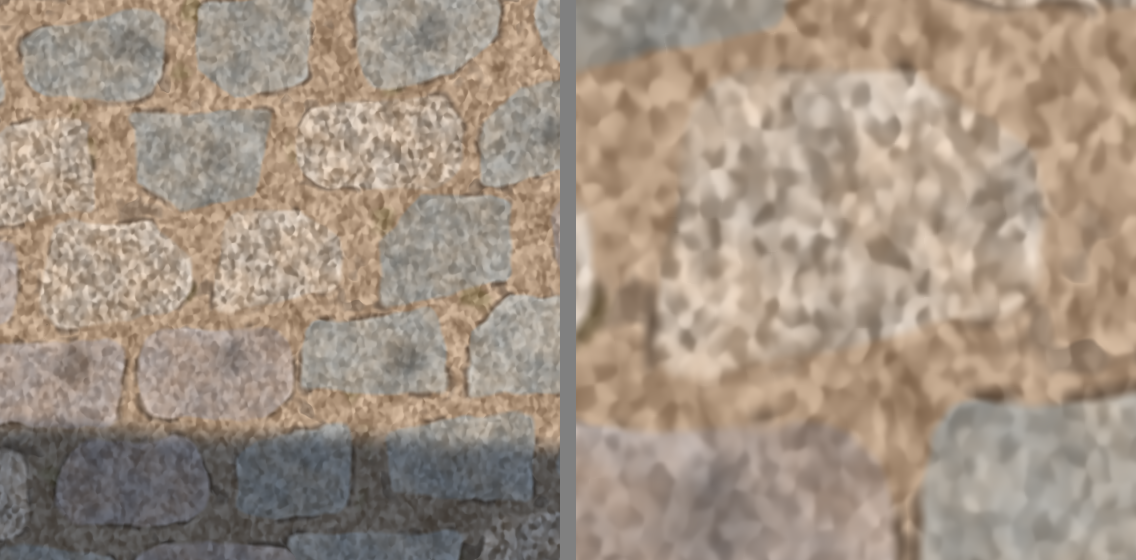
Left: the whole. Right: its middle third, enlarged.
This texture is drawn by a WebGL 2 fragment shader. Its source:

```glsl
#version 300 es
precision highp float;

uniform vec2 u_resolution;
out vec4 outColor;

const vec2  PITCH       = vec2(0.300, 0.192);
const vec2  HALF_SIZE   = vec2(0.124, 0.079);
const vec2  SIZE_JITTER = vec2(0.045, 0.020);
const float ROW_SLOPE   = 0.08;
const float ROW_OFFSET  = 0.058;
const float EDGE_WOBBLE = 0.0042;
const float BEND        = 0.0085;
const float EDGE_SOFT   = 0.0045;
const float GRAIN_SCALE = 125.0;
const float SHADOW_TOP  = 0.222;
const float SHADOW_SOFT = 0.030;

const vec3 SAND         = vec3(0.695, 0.590, 0.490);
const vec3 BLUE_GREY    = vec3(0.625, 0.605, 0.572);
const vec3 MAUVE        = vec3(0.640, 0.580, 0.545);
const vec3 GRANITE      = vec3(0.695, 0.630, 0.565);
const vec3 CREVICE      = vec3(0.360, 0.300, 0.250);
const vec3 MOSS         = vec3(0.440, 0.400, 0.240);
const vec3 SHADE_STONE  = vec3(0.580, 0.635, 0.715);
const vec3 SHADE_SAND   = vec3(0.480, 0.545, 0.635);

vec2 hash2(vec2 p) {
    vec3 q = fract(p.xyx * vec3(0.1031, 0.1030, 0.0973));
    q += dot(q, q.yzx + 33.33);
    return fract((q.xx + q.yz) * q.zy);
}

// Layered sines, roughly -1 to 1
float waves(vec2 p) {
    float sum = 0.0, amp = 0.5;
    for (int i = 0; i < 4; i++) {
        sum += amp * sin(p.x + 1.6 * sin(p.y + float(i)));
        p = mat2(1.2, 1.4, -1.4, 1.2) * p + 2.3;
        amp *= 0.58;
    }
    return sum;
}

// Soft cellular grain centred on zero
float grain(vec2 p) {
    vec2 cell = floor(p);
    float sum = 0.0, total = 0.0;
    for (int j = -1; j <= 1; j++)
    for (int i = -1; i <= 1; i++) {
        vec2 c = cell + vec2(i, j);
        vec2 d = c + hash2(c) - p;
        float w = exp(-3.2 * dot(d, d));
        sum += w * hash2(c + 71.0).x;
        total += w;
    }
    return sum / total - 0.5;
}

float roundedBox(vec2 p, vec2 b, float r) {
    vec2 q = abs(p) - b + r;
    return length(max(q, 0.0)) + min(max(q.x, q.y), 0.0) - r;
}

// Nearest stone: signed distance, with its id and local position
float nearestStone(vec2 p, out vec2 id, out vec2 local) {
    float best = 10.0;
    float row = floor(p.y / PITCH.y);
    for (int j = -1; j <= 1; j++) {
        float r = row + float(j);
        float shift = 0.5 * mod(r, 2.0) + 0.3 * hash2(vec2(r, 9.0)).x;
        float column = floor(p.x / PITCH.x - shift);
        for (int i = -1; i <= 1; i++) {
            vec2 cell = vec2(column + float(i), r);
            vec2 a = hash2(cell + 17.0) - 0.5;
            vec2 b = hash2(cell + 43.0) - 0.5;
            vec2 centre = (cell + vec2(shift + 0.5, 0.5)) * PITCH;
            vec2 q = p - centre - a * vec2(0.026, 0.016);
            q.y += q.x * b.x * 0.16;
            q *= 1.0 + q.yx * vec2(a.y * 3.6, b.y * 3.0);
            vec2 size = HALF_SIZE + SIZE_JITTER * b;
            float d = roundedBox(q, size, 0.036 + 0.055 * a.x);
            // A slanted chip takes off one corner
            vec2 corner = sign(a) * normalize(vec2(0.6 + b.y, 1.0));
            d = max(d, dot(q, corner) - 0.098 - 0.03 * b.x);
            if (d < best) { best = d; id = cell; local = q; }
        }
    }
    return best;
}

void main() {
    vec2 p = gl_FragCoord.xy / u_resolution.y;
    vec2 q = p - vec2(0.0, ROW_OFFSET + ROW_SLOPE * (p.x - 0.5));
    q += BEND * vec2(waves(p * 11.0 + 2.0), waves(p.yx * 10.0 + 7.0));
    q += EDGE_WOBBLE * vec2(waves(p * 36.0), waves(p.yx * 39.0 + 4.0));

    vec2 id, local;
    float d = nearestStone(q, id, local);
    vec2 kind = hash2(id + 5.0);
    vec2 mark = hash2(id + 29.0);
    vec2 grainPos = p + 0.003 * vec2(waves(p * 60.0), waves(p.yx * 55.0));
    float fine = grain(grainPos * GRAIN_SCALE * vec2(1.12, 0.88));
    float coarse = grain(grainPos * GRAIN_SCALE * 0.40 + 50.0);
    float patches = waves(p * 21.0 + 8.0);

    // Stone body: mineral type, speckle, stain and worn rim
    float granite = step(0.68, kind.x);
    vec3 stone = mix(mix(BLUE_GREY, MAUVE, step(0.36, kind.x)), GRANITE, granite);
    stone += 0.045 * (kind.y - 0.5) + 0.022 * patches;
    stone += fine * mix(0.23, 0.42, granite) + coarse * mix(0.09, 0.10, granite);
    stone += vec3(0.020, 0.0, -0.020) * (waves(p * 38.0 + kind * 6.0) + 0.2);
    vec2 stainPos = local - (mark - 0.5) * vec2(0.13, 0.07);
    float stain = 1.0 - smoothstep(0.015, 0.046, length(stainPos) + 0.008 * patches);
    stone *= 1.0 - 0.19 * stain * step(0.45, mark.x) * (1.0 - granite);
    stone += 0.045 * smoothstep(-0.018, -0.005, d) * (0.4 + patches);

    // Sandy joints with pebbles, dark crevices and a little moss
    vec3 sand = SAND + fine * vec3(0.30, 0.30, 0.29) + coarse * 0.13 + 0.022 * patches;
    float rim = 1.0 - smoothstep(0.002, 0.013, d);
    float broken = smoothstep(0.05, 0.6, waves(p * 23.0 + 1.0) + coarse);
    sand = mix(sand, CREVICE + 0.2 * fine, 0.66 * rim * broken);
    float pit = smoothstep(0.10, 0.28, coarse) * smoothstep(0.15, 0.6, patches);
    sand = mix(sand, CREVICE, 0.45 * pit);
    float moss = smoothstep(0.65, 0.95, waves(p * 13.0 + 5.0));
    sand = mix(sand, MOSS + 0.3 * fine, 0.4 * moss);

    // Cast shadow along the lower side
    float boundary = SHADOW_TOP - 0.04 * (p.x - 0.5) + 0.008 * waves(p * 12.0);
    float shade = 1.0 - smoothstep(-SHADOW_SOFT, SHADOW_SOFT, p.y - boundary);
    stone *= mix(vec3(1.0), SHADE_STONE, shade);
    sand *= mix(vec3(1.0), SHADE_SAND, shade);

    float soft = max(EDGE_SOFT, fwidth(p.y));
    float cover = 1.0 - smoothstep(-soft, soft, d);
    outColor = vec4(clamp(mix(sand, stone, cover), 0.0, 1.0), 1.0);
}
```
